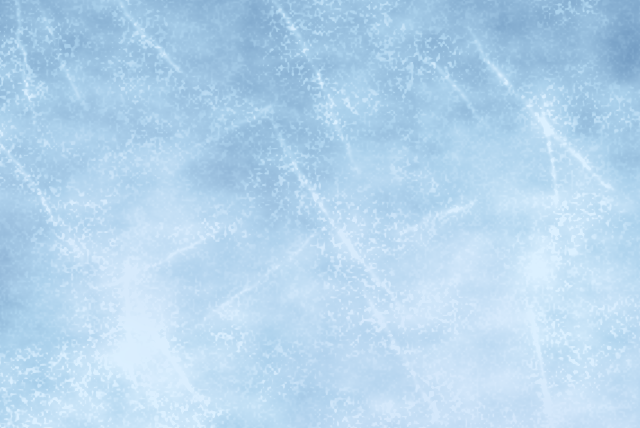
Reproduce this texture procedurally as a Shadertoy shader.

```glsl
#define DEEP_BLUE vec3(0.46, 0.62, 0.77)
#define ICE_BLUE vec3(0.67, 0.82, 0.925)
#define PALE_FROST vec3(0.86, 0.94, 1.0)
#define LILAC_HAZE vec3(0.76, 0.83, 0.94)
#define CRACK_COUNT 17
#define CRACK_WIDTH 0.0055
#define CRACK_GLOW 0.17
#define CLOUD_CONTRAST 0.32
#define GRAIN_SCALE 190.0
#define GRAIN_GLOW 0.13

float hash(vec2 p) {
    vec3 q = fract(vec3(p.xyx) * 0.1031);
    q += dot(q, q.yzx + 33.33);
    return fract((q.x + q.y) * q.z);
}

float noise(vec2 p) {
    vec2 cell = floor(p), f = fract(p);
    f = f * f * (3.0 - 2.0 * f);
    float low = mix(hash(cell), hash(cell + vec2(1, 0)), f.x);
    float high = mix(hash(cell + vec2(0, 1)), hash(cell + vec2(1, 1)), f.x);
    return mix(low, high, f.y);
}

float fbm(vec2 p) {
    float sum = 0.0, amp = 0.52;
    for (int i = 0; i < 5; i++) {
        sum += amp * noise(p);
        p = mat2(0.8, 0.6, -0.6, 0.8) * p * 2.03 + 17.3;
        amp *= 0.5;
    }
    return sum;
}

// Long, bent, tapering scratches: x = bright core, y = powdery halo
vec2 cracks(vec2 p) {
    vec2 light = vec2(0.0);
    vec2 wander = vec2(noise(p * 22.0), noise(p * 22.0 + 40.0)) - 0.5;
    wander += 0.4 * vec2(noise(p * 70.0), noise(p * 70.0 + 9.0)) - 0.2;
    p += 0.011 * wander;
    for (int i = 0; i < CRACK_COUNT; i++) {
        float id = float(i) + 3.0;
        vec2 jitter = vec2(hash(vec2(id, 1.7)), hash(vec2(id, 5.3)));
        vec2 slot = vec2(mod(float(i), 5.0), 2.0 - mod(floor(float(i) / 5.0), 3.0));
        vec2 centre = (slot + jitter) * vec2(0.3, 0.32) + vec2(0.0, 0.06);

        // One family rises gently, the other falls steeply to the right
        float spread = hash(vec2(id, 8.1));
        float angle = hash(vec2(id, 12.4)) < 0.32
            ? mix(0.3, 0.75, spread) : -mix(0.75, 1.6, spread);
        vec2 dir = vec2(cos(angle), sin(angle));
        vec2 d = p - centre;
        float along = dot(d, dir);
        float across = dot(d, vec2(-dir.y, dir.x));
        across += (hash(vec2(id, 21.6)) - 0.5) * 0.9 * along * along;

        float reach = mix(0.13, 0.36, hash(vec2(id, 30.2)));
        float taper = 1.0 - smoothstep(0.35, 1.0, abs(along) / reach);
        float strength = mix(0.35, 1.0, hash(vec2(id, 44.9)));
        float broken = smoothstep(0.15, 0.7, noise(vec2(along * 26.0, id * 7.0)));
        float width = CRACK_WIDTH * mix(0.6, 1.15, strength);
        float core = exp(-across * across / (width * width));
        float halo = exp(-abs(across) / (width * 4.0));
        light += taper * strength * vec2(core * mix(0.35, 1.0, broken), halo);
    }
    return min(light, vec2(1.2));
}

void mainImage(out vec4 fragColor, in vec2 fragCoord) {
    vec2 uv = fragCoord / iResolution.xy;
    vec2 p = fragCoord / iResolution.y;

    // Light rises from the lower middle, corners stay darker
    float tone = mix(0.755, 0.595, smoothstep(0.1, 1.0, uv.y));
    vec2 offset = (uv - vec2(0.56, 0.4)) * vec2(1.0, 0.7);
    tone += 0.025 - 0.20 * dot(offset, offset);

    // Soft clouds, brushed rime and faint vertical streaks
    float cloud = fbm(p * 3.2 + 4.0);
    float rime = fbm(p * vec2(11.0, 19.0) + 31.0);
    float streak = noise(vec2(p.x * 34.0 + cloud * 3.0, p.y * 3.0));
    tone += CLOUD_CONTRAST * (cloud - 0.5) + 0.17 * (rime - 0.5);
    tone += 0.022 * (streak - 0.5);

    // Fine frost grains gather in patches and along the cracks
    vec2 crack = cracks(p);
    float patches = smoothstep(0.38, 0.66, fbm(p * vec2(6.0, 8.0) + 70.0));
    float cover = clamp(0.18 + 0.75 * patches + 0.6 * crack.y, 0.0, 1.0);
    float grain = 0.6 * noise(p * GRAIN_SCALE) + 0.4 * noise(p * GRAIN_SCALE * 0.53 + 8.0);
    tone += GRAIN_GLOW * cover * smoothstep(0.48, 0.82, grain);
    tone += 0.035 * (grain - 0.5);

    // Cracks, with a powdery edge
    float powder = mix(0.55, 1.15, noise(p * 120.0 + 3.0));
    tone += CRACK_GLOW * crack.x * powder + 0.05 * crack.y * powder;

    // Tone to ice colours
    vec3 colour = mix(DEEP_BLUE, ICE_BLUE, clamp((tone - 0.46) / 0.21, 0.0, 1.0));
    colour = mix(colour, PALE_FROST, clamp((tone - 0.67) / 0.19, 0.0, 1.0));
    float haze = smoothstep(0.45, 0.7, fbm(p * 2.3 + 55.0)) * (1.0 - uv.y);
    colour = mix(colour, LILAC_HAZE, 0.3 * haze);
    fragColor = vec4(colour, 1.0);
}
```
